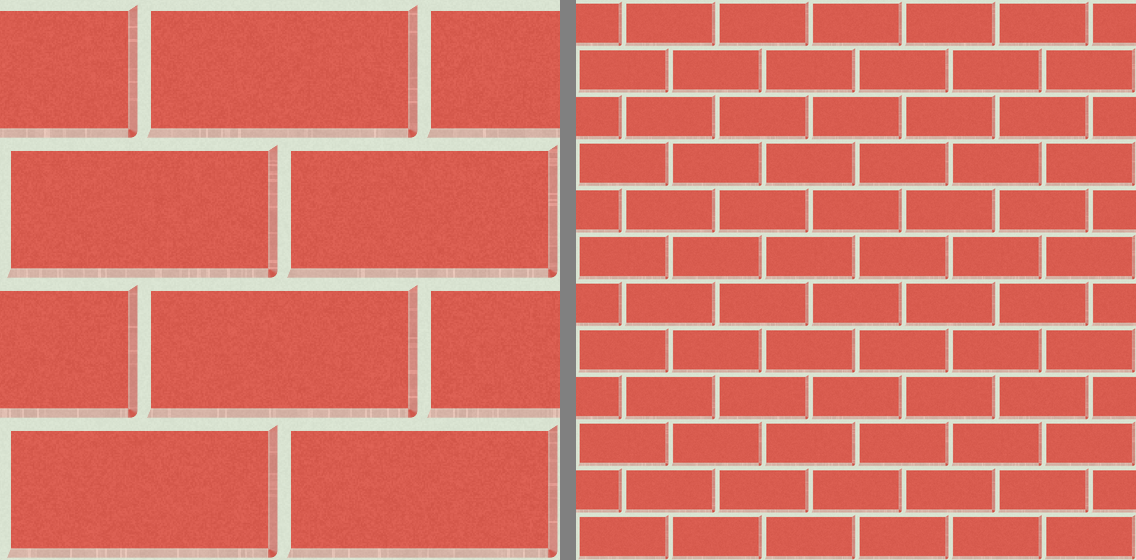
Left, the tile; right, the same tile 3 across and 3 down.
Give the GLSL for this pattern, as a Shadertoy shader.

```glsl
#define COLUMNS 2.0
#define ROWS 4.0
#define FACE vec2(1.838, 0.839)
#define BEVEL 0.066
#define CORNER_RADIUS 0.05
#define ORIGIN 0.078
#define GRAIN_CELLS 384.0
#define STREAK_CELLS 256.0
#define BRICK_COLOR vec3(0.85, 0.36, 0.31)
#define MORTAR_COLOR vec3(0.85, 0.89, 0.82)
#define LOWER_COLOR vec3(0.83, 0.695, 0.645)
#define SIDE_COLOR vec3(0.82, 0.535, 0.495)

float hash(vec2 p) {
    vec3 q = fract(p.xyx * 0.1031);
    q += dot(q, q.yzx + 33.33);
    return fract((q.x + q.y) * q.z);
}

// Value noise that wraps after a whole number of cells
float wrapNoise(vec2 p, float period) {
    vec2 cell = floor(p);
    vec2 f = p - cell;
    f = f * f * (3.0 - 2.0 * f);
    vec2 a = mod(cell, period);
    vec2 b = mod(cell + 1.0, period);
    return mix(mix(hash(a), hash(vec2(b.x, a.y)), f.x),
               mix(hash(vec2(a.x, b.y)), hash(b), f.x), f.y);
}

// Fine scratches across a bevel, varying only along its length
float streaks(float along, float lane) {
    float fine = hash(vec2(mod(floor(along * STREAK_CELLS), STREAK_CELLS), lane));
    float broad = hash(vec2(mod(floor(along * 32.0), 32.0), lane + 17.0));
    return 0.07 * smoothstep(0.82, 1.0, fine) + 0.025 * (broad - 0.5);
}

float coverage(float dist, float pixel) {
    return 1.0 - smoothstep(-0.5 * pixel, 0.5 * pixel, dist);
}

void mainImage(out vec4 fragColor, in vec2 fragCoord) {
    vec2 uv = fragCoord / iResolution.xy;
    float pixel = ROWS / min(iResolution.x, iResolution.y);

    // Running bond: each brick is two units wide and one high, y points down
    const float margin = 0.05;
    vec2 wall = vec2(uv.x * 2.0 * COLUMNS, (1.0 - uv.y) * ROWS) - ORIGIN;
    float row = floor(wall.y + margin);
    float shift = 1.0 - mod(row, 2.0);
    float column = floor((wall.x - shift + margin) / 2.0);
    vec2 local = wall - vec2(2.0 * column + shift, row);
    vec2 edge = local - FACE;

    // Flat face, and the bevelled body with slanted ends and one round corner
    float faceDist = max(max(-local.x, -local.y), max(edge.x, edge.y));
    float roundDist = length(max(edge - (BEVEL - CORNER_RADIUS), 0.0)) - CORNER_RADIUS;
    vec2 slant = local + vec2(0.4, 0.65) * max(edge.yx, 0.0);
    float bodyDist = max(roundDist, -min(slant.x, slant.y));

    // Bevel shading
    float onSide = coverage(-edge.x, pixel);
    float onLower = coverage(-edge.y, pixel);
    float lane = mod(row, ROWS) * COLUMNS + mod(column, COLUMNS);
    vec3 lower = LOWER_COLOR + streaks(uv.x, mod(row, ROWS));
    vec3 side = SIDE_COLOR + streaks(uv.y, lane + 31.0);
    side = mix(side, BRICK_COLOR, 0.3 * smoothstep(0.02, -0.03, local.y));
    vec3 bevel = mix(lower, side, onSide);

    // Red wedge where the two bevels meet
    float angle = atan(max(edge.y, 0.0), max(edge.x, 0.0001));
    float wedge = smoothstep(0.2, 0.8, angle) * (1.0 - 0.5 * smoothstep(1.1, 1.5, angle));
    bevel = mix(bevel, BRICK_COLOR * 0.96, wedge * onSide * onLower);

    // Pale rim between face and bevel
    float rim = 1.0 - smoothstep(0.003, 0.012, abs(faceDist - 0.003));
    bevel = mix(bevel, MORTAR_COLOR, 0.3 * rim);

    vec3 color = mix(MORTAR_COLOR, bevel, coverage(bodyDist, pixel));
    float face = coverage(faceDist, pixel);
    color = mix(color, BRICK_COLOR, face);

    // Surface grain, strongest on the faces
    float grain = wrapNoise(uv * GRAIN_CELLS, GRAIN_CELLS) - 0.5;
    float mottle = wrapNoise(uv * 96.0, 96.0) - 0.5;
    color += (0.055 * grain + 0.012 * mottle) * mix(0.6, 1.0, face);

    fragColor = vec4(clamp(color, 0.0, 1.0), 1.0);
}
```
